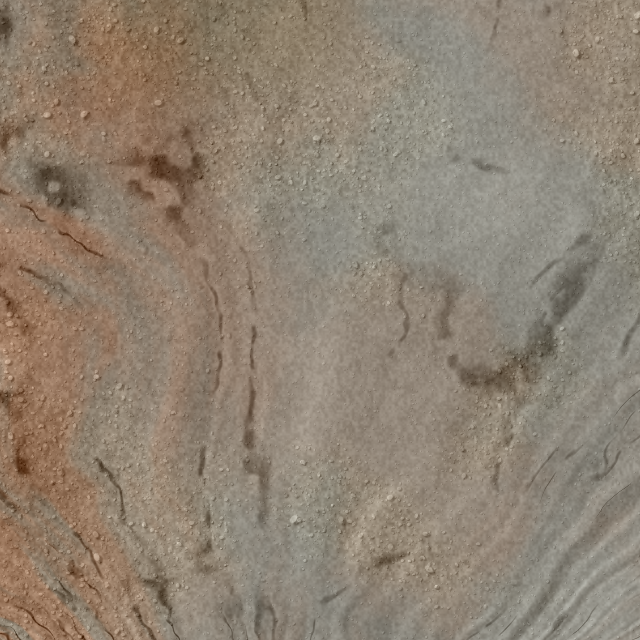
This texture is drawn by a three.js fragment shader. Its source:

```glsl
varying vec2 vUv;

const vec3 SOIL = vec3(0.583, 0.538, 0.486);
const vec3 TONE_RANGE = vec3(1.0, 1.04, 1.05);
const vec3 RUST_TINT = vec3(0.055, -0.025, -0.055);
const vec3 COOL_TINT = vec3(-0.035, 0.002, 0.018);
const vec3 OCHRE_TINT = vec3(0.012, 0.0, -0.035);
const vec2 LIGHT_DIR = vec2(-0.8, 0.6);
const vec2 FAN_ORIGIN = vec2(0.45, -0.3);
const float RELIEF = 0.42;
const float CRACK_DEPTH = 0.22;
const float GRAIN = 0.17;

float hash(vec2 p) {
  vec3 q = fract(vec3(p.xyx) * 0.1031);
  q += dot(q, q.yzx + 33.33);
  return fract((q.x + q.y) * q.z);
}

float noise(vec2 p) {
  vec2 i = floor(p), f = fract(p);
  f = f * f * (3.0 - 2.0 * f);
  return mix(mix(hash(i), hash(i + vec2(1.0, 0.0)), f.x),
             mix(hash(i + vec2(0.0, 1.0)), hash(i + 1.0), f.x), f.y);
}

float fbm(vec2 p) {
  float sum = 0.0, amp = 0.5;
  for (int i = 0; i < 5; i++) {
    sum += amp * noise(p);
    p = mat2(1.6, 1.2, -1.2, 1.6) * p + 7.3;
    amp *= 0.5;
  }
  return sum;
}

// Channels spread upward from a point below the canvas
vec2 fan(vec2 p) {
  p += 0.13 * (vec2(noise(p * 4.0 + 3.0), noise(p * 4.0 + 19.0)) - 0.5);
  p += 0.022 * (vec2(noise(p * 19.0), noise(p * 19.0 + 41.0)) - 0.5);
  vec2 d = p - FAN_ORIGIN;
  return vec2(d.x / d.y + 5.0, p.y);
}

float height(vec2 p) {
  vec2 f = fan(p);
  return 0.65 * noise(f * vec2(11.0, 2.5)) + 0.4 * noise(f * vec2(25.0, 6.0) + 8.0)
       + 0.4 * fbm(p * 22.0);
}

// Thin broken lines along the channels
float cracks(vec2 p, vec2 freq, float seed) {
  vec2 f = fan(p + 0.008 * (noise(p * 65.0) - 0.5)) * freq + seed;
  float line = 1.0 - smoothstep(0.01, 0.075, abs(noise(f) - 0.5));
  float broken = smoothstep(0.56, 0.76, noise(p * 8.0 + seed));
  return line * broken * smoothstep(0.2, 0.6, noise(p * 48.0 + seed));
}

// Lit stones with a shadow on the far side
float pebbles(vec2 p, float scale, float share) {
  vec2 q = p * scale, cell = floor(q);
  float lit = 0.0, body = 0.0, shadow = 0.0;
  for (int j = -1; j <= 1; j++) {
    for (int i = -1; i <= 1; i++) {
      vec2 id = cell + vec2(float(i), float(j));
      vec2 rnd = vec2(hash(id + scale), hash(id + scale + 57.0));
      float kind = hash(id + scale + 113.0);
      float present = smoothstep(kind, kind + 0.12, share);
      vec2 d = q - id - 0.15 - 0.7 * rnd;
      float radius = mix(0.2, 0.52, rnd.x * rnd.y);
      float turn = 6.283 * kind * 5.0;
      mat2 spin = mat2(cos(turn), -sin(turn), sin(turn), cos(turn));
      vec2 squash = vec2(1.0, 1.0 + 0.6 * rnd.y);
      float stoneDist = length((spin * d) * squash);
      float shadowDist = length((spin * (d + LIGHT_DIR * radius * 0.65)) * squash);
      float mask = present * (1.0 - smoothstep(0.55 * radius, radius, stoneDist));
      float tone = 0.25 + 0.75 * rnd.x + 0.5 * dot(d, LIGHT_DIR) / radius;
      lit = mix(lit, tone, mask);
      body = max(body, mask);
      float shade = 1.0 - smoothstep(0.5 * radius, 1.15 * radius, shadowDist);
      shadow = max(shadow, present * shade);
    }
  }
  return lit * body - shadow * (1.0 - body);
}

void main() {
  vec2 p = vUv;
  float patches = fbm(p * 5.0 + 11.0);
  float leftSide = 1.0 - smoothstep(0.0, 0.5, p.x + 0.2 * (patches - 0.5));
  float topScree = smoothstep(0.72, 0.95, p.y) * (1.0 - smoothstep(0.12, 0.32, abs(p.x - 0.33)));
  float rough = clamp(0.55 * leftSide + 0.5 * topScree + smoothstep(0.42, 0.68, patches), 0.0, 1.0);

  // Relief and broad tone
  float slope = height(p) - height(p + LIGHT_DIR * 0.006);
  float tone = RELIEF * slope * mix(0.5, 1.0, rough);
  tone += 0.13 * (fbm(p * 4.0 + 31.0) - 0.48);
  tone += 0.07 * (noise(fan(p) * vec2(16.0, 3.0) + 4.0) - 0.5);
  tone -= 0.045 * leftSide + 0.025 * topScree;

  // Stones from coarse to fine
  tone += 0.13 * pebbles(p, 52.0, 0.02 + 0.22 * rough);
  tone += 0.10 * pebbles(p, 92.0, 0.06 + 0.42 * rough);
  tone += 0.065 * pebbles(p, 150.0, 0.25 + 0.4 * rough);

  // Fine grit and dark cracks
  float grit = 0.6 * noise(p * vec2(210.0, 165.0)) + 0.4 * noise(p * 330.0 + 9.0) - 0.5;
  tone += GRAIN * grit * mix(0.7, 1.1, rough);
  float dark = max(cracks(p, vec2(8.0, 4.0), 2.0), 0.8 * cracks(p, vec2(15.0, 6.0), 23.0));
  tone -= CRACK_DEPTH * dark * mix(0.75, 1.2, leftSide);

  // Rust on the left, cool dust and ochre elsewhere
  float rust = smoothstep(0.45, 0.7, fbm(fan(p) * vec2(7.0, 4.0) + 17.0) + 0.16 * leftSide);
  float cool = smoothstep(0.42, 0.66, fbm(p * 4.5 + 53.0));
  vec3 color = SOIL + clamp(tone, -0.38, 0.27) * TONE_RANGE;
  color += RUST_TINT * rust * (0.15 + leftSide);
  color += COOL_TINT * cool * (1.0 - 0.7 * leftSide);
  color += OCHRE_TINT * max(topScree, 0.5 * rough);
  gl_FragColor = vec4(clamp(color, 0.0, 1.0), 1.0);
}
```
